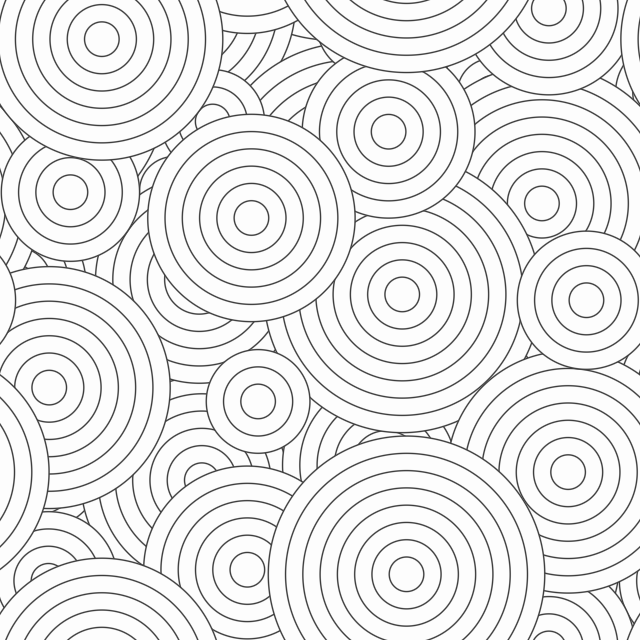
Give the GLSL for this pattern, as a Shadertoy shader.

```glsl
const vec3 PAPER = vec3(0.992);
const vec3 INK = vec3(0.235);
const float RING_STEP = 0.027;     // distance between rings
const float LINE_WIDTH = 0.0022;
const float SOFTNESS = 1.5;        // edge blur in output pixels
const int BACK_DISCS = 12;         // large discs that fill the gaps
const int ALL_DISCS = 31;
const float MIN_RINGS = 3.0;
const float MAX_RINGS = 8.0;
const float BACK_RINGS = 7.0;
const float JITTER = 0.05;
const vec2 SPREAD = vec2(0.7549, 0.5698);  // evenly scattering steps
const float GOLDEN = 0.618;

vec2 hash2(float n) {
    return fract(sin(vec2(n * 127.1 + 3.7, n * 269.5 + 8.3)) * 4375.85);
}

// Well spaced centres with a little disorder
vec2 discCentre(float id) {
    return fract(id * SPREAD + JITTER * (hash2(id) - 0.5));
}

float ringCount(int i) {
    if (i < BACK_DISCS) return BACK_RINGS + float(i % 2);
    float pick = fract(float(i) * GOLDEN);
    return MIN_RINGS + floor(pick * (MAX_RINGS - MIN_RINGS + 1.0));
}

// Shortest offset on a seamlessly repeating tile
vec2 wrapOffset(vec2 d) {
    return d - floor(d + 0.5);
}

float inside(float signedDist, float blur) {
    return 1.0 - smoothstep(-0.5 * blur, 0.5 * blur, signedDist);
}

void mainImage(out vec4 fragColor, in vec2 fragCoord) {
    vec2 uv = fragCoord / iResolution.y;
    float blur = SOFTNESS / iResolution.y;
    float halfLine = 0.5 * LINE_WIDTH;
    vec3 colour = PAPER;

    // Paint opaque ringed discs from back to front
    for (int i = 0; i < ALL_DISCS; i++) {
        float rings = ringCount(i);
        float dist = length(wrapOffset(uv - discCentre(float(i) + 1.0)));
        float nearest = clamp(floor(dist / RING_STEP + 0.5), 1.0, rings);
        float line = inside(abs(dist - nearest * RING_STEP) - halfLine, blur);
        float disc = inside(dist - rings * RING_STEP, blur);
        colour = mix(colour, PAPER, disc);
        colour = mix(colour, INK, line);
    }

    fragColor = vec4(colour, 1.0);
}
```
